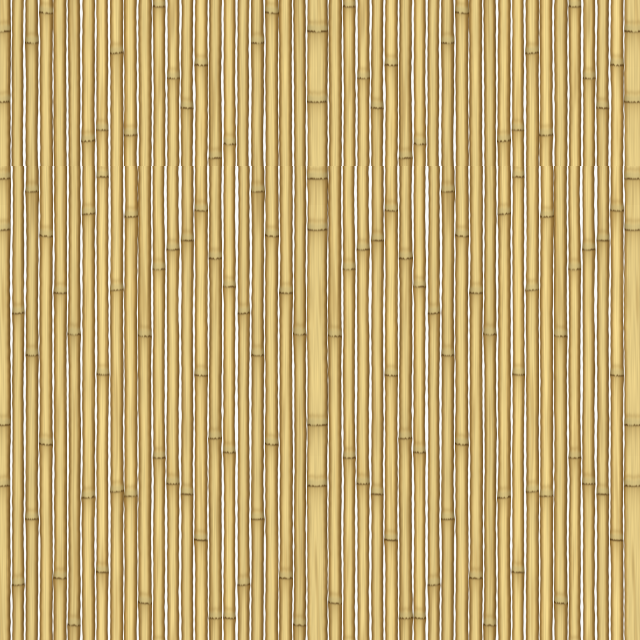
Reproduce this texture procedurally as a three.js fragment shader.

```glsl
// Draws a screen of upright bamboo canes with ringed joints over a white ground.
varying vec2 vUv;

const float PERIOD = 0.4954;     // one thick cane plus its run of thin ones
const float THIN_COUNT = 21.0;
const float THICK_HALF = 0.0164; // half the slot of a thick cane
const float PITCH = (PERIOD - 2.0 * THICK_HALF) / THIN_COUNT;
const float KINDS = 16.0;        // distinct thin canes before they recur
const float SEAM = 0.74;         // height where the canes restart

const vec3 GROUND = vec3(0.985, 0.985, 0.98);
const vec3 PALE = vec3(0.91, 0.81, 0.535);
const vec3 TAN = vec3(0.73, 0.60, 0.35);
const vec3 BROWN = vec3(0.55, 0.42, 0.21);
const vec3 DARK = vec3(0.35, 0.25, 0.11);
const vec3 COLLAR = vec3(0.79, 0.72, 0.49);

float hash(float n) {
  return fract(sin(n * 127.1 + 3.7) * 4375.85);
}

vec2 gradient(vec2 cell) {
  float angle = 6.2832 * hash(dot(cell, vec2(0.137, 0.371)));
  return vec2(cos(angle), sin(angle));
}

// Gradient noise, roughly -0.7 to 0.7
float noise(vec2 p) {
  vec2 i = floor(p), f = fract(p);
  vec2 w = f * f * f * (f * (f * 6.0 - 15.0) + 10.0);
  vec2 e = vec2(0.0, 1.0);
  float low = mix(dot(gradient(i), f), dot(gradient(i + e.yx), f - e.yx), w.x);
  float high = mix(dot(gradient(i + e), f - e), dot(gradient(i + e.yy), f - e.yy), w.x);
  return mix(low, high, w.y);
}

float bell(float x, float width) {
  return exp(-x * x / (width * width));
}

// Signed distance below the nearest joint of an evenly spaced series
float jointOffset(float depth, float start, float spacing) {
  float k = max(0.0, floor((depth - start) / spacing + 0.5));
  return depth - start - k * spacing;
}

// Rounded shading across a cane, u from -1 to 1
vec3 caneShade(float u, float flatness) {
  float s = pow(abs(u + 0.07), flatness);
  vec3 color = mix(PALE, TAN, smoothstep(0.2, 0.7, s));
  color = mix(color, BROWN, smoothstep(0.52, 0.88, s));
  return mix(color, DARK, smoothstep(0.84, 1.15, s));
}

// Pale collar above a joint, dark crease on it, soft shadow below
vec3 addJoint(vec3 color, float below, float u, float wear) {
  float rim = 0.65 + 0.35 * u * u;
  float collar = smoothstep(-0.014, -0.006, below) * smoothstep(0.002, -0.002, below);
  float shadow = smoothstep(-0.001, 0.003, below) * exp(-max(below, 0.0) / 0.016);
  color = mix(color, COLLAR * (1.0 - 0.3 * u * u), 0.55 * collar);
  color = mix(color, BROWN, 0.3 * bell(below + 0.015, 0.004) * rim);
  color = mix(color, BROWN, 0.5 * shadow * rim);
  return mix(color, DARK, bell(below, 0.0019) * rim * clamp(0.75 + wear, 0.0, 1.0));
}

void main() {
  // Find the cane under this point
  float x = vUv.x + THICK_HALF - 0.0007;
  float group = floor(x / PERIOD);
  float local = x - group * PERIOD;
  bool thick = local < 2.0 * THICK_HALF;
  float slot = floor((local - 2.0 * THICK_HALF) / PITCH);
  float id = thick ? KINDS : mod(slot + 9.0 * group, KINDS);
  float center = thick ? THICK_HALF : 2.0 * THICK_HALF + (slot + 0.5) * PITCH;
  float radius = thick ? 0.0156 : mix(0.0088, 0.0100, hash(id + 20.0));

  // Lean and waver along the cane
  float depth = fract(SEAM - vUv.y);
  center += 0.0026 * (hash(id + 40.0) - 0.5) * (depth - 0.5);
  center += 0.0012 * noise(vec2(id * 3.7 + 0.4, depth * 6.0));
  float offset = local - center;

  // Joints, with a second series on thick canes
  float start = mix(0.015, 0.275, hash(id + 60.0));
  float spacing = mix(0.25, 0.46, hash(id + 80.0));
  float below = jointOffset(depth, thick ? 0.02 : start, thick ? 0.385 : spacing);
  float second = jointOffset(depth, 0.10, 0.4);
  if (thick && abs(second) < abs(below)) below = second;

  // Swollen joints and ragged sides
  float side = id * 3.7 + 1.3 * sign(offset);
  radius *= 1.0 + (thick ? 0.03 : 0.13) * exp(-abs(below) * 75.0);
  radius += 0.0010 * noise(vec2(side, depth * 11.0));
  radius += 0.0009 * noise(vec2(side + 0.5, depth * 85.0));
  float u = clamp(offset / radius, -1.0, 1.0);

  // Shading, blotches and long fibres
  vec2 grain = vec2(offset * 240.0 + id * 9.3, depth * 9.0);
  vec3 color = caneShade(u, thick ? 2.1 : 1.0);
  color = mix(color, TAN, 0.5 * smoothstep(0.1, 0.6, noise(grain * vec2(0.5, 0.8))));
  color *= 1.0 + 0.10 * noise(grain * vec2(2.0, 1.5));
  color *= mix(0.96, 1.04, hash(id + 100.0));

  // Tilted, slightly wavy joint rings
  float wave = noise(vec2(offset * 330.0 + id * 5.1, depth * 40.0));
  float ring = below + 0.002 * u * (hash(id + 120.0) - 0.5) + 0.0012 * u * u + 0.0018 * wave;
  color = addJoint(color, ring, u, wave);

  float cover = smoothstep(-0.0011, 0.0011, radius - abs(offset));
  gl_FragColor = vec4(mix(GROUND, color, cover), 1.0);
}
```
